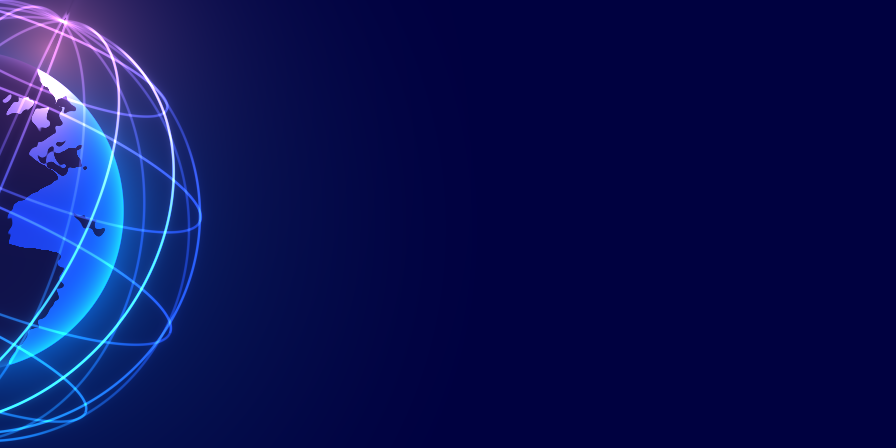
Give the GLSL for this background, as a Shadertoy shader.

```glsl
// A glowing globe at the left edge inside a tilted wire sphere, on deep navy.
// Wire circles are projected 3D circles, drawn as ellipses by distance;
// the continents come from a coastline formula roughened by layered sines.

#define GLOBE_CENTER vec2(-0.083, 0.529)
#define GLOBE_RADIUS 0.359
#define WIRE_CENTER  vec2(-0.047, 0.508)
#define WIRE_RADIUS  0.495
#define WIRE_AXIS    vec2(0.386, 0.922)
#define WIRE_TILT    0.23
#define LINE_WIDTH   0.0027
#define PINK_LIGHT   vec2(0.11, 0.89)
#define NAVY         vec3(0.0, 0.002, 0.25)

float ellipseDistance(vec2 p, vec2 radii) {
    float k = length(p / radii);
    return abs(k * (k - 1.0) / max(length(p / (radii * radii)), 1e-4));
}

float blob(vec2 p, vec2 center, vec2 radii) {
    return (length((p - center) / radii) - 1.0) * min(radii.x, radii.y);
}

float roughness(vec2 p) {
    return sin(p.x * 95.0 + 3.0 * sin(p.y * 70.0))
         + 0.6 * sin(p.y * 190.0 + 2.0 * sin(p.x * 150.0));
}

// Signed distance to land, negative inside.
float landDistance(vec2 p) {
    float y = p.y;
    float africa = smoothstep(0.61, 0.53, y) * smoothstep(0.432, 0.457, y);
    float iberia = exp(-pow((y - 0.66) / 0.035, 2.0));
    float north = smoothstep(0.74, 0.85, y);
    float south = smoothstep(0.36, 0.18, y);
    float coast = 0.135 - 0.11 * africa - 0.07 * iberia - 0.05 * north - 0.11 * south;
    float wobble = 0.005 * roughness(p);
    float land = coast - p.x + wobble;
    // Islands, then the inland seas.
    land = min(land, blob(p, vec2(0.09, 0.735), vec2(0.018, 0.025)) + wobble);
    land = min(land, blob(p, vec2(0.045, 0.765), vec2(0.026, 0.02)) + 1.5 * wobble);
    land = max(land, -blob(p, vec2(0.145, 0.645), vec2(0.038, 0.026)) - 2.0 * wobble);
    land = max(land, -blob(p - vec2(0.0, 0.11 - 0.6 * p.x), vec2(0.195, 0.51), vec2(0.03, 0.013)) - wobble);
    land = max(land, -blob(p, vec2(0.145, 0.765), vec2(0.02, 0.012)) - wobble);
    return land;
}

vec3 background(vec2 p) {
    float haze = 1.0 - smoothstep(0.15, 1.18, length(p - vec2(0.0, 0.47)));
    vec3 color = NAVY + haze * vec3(0.025, 0.085, 0.075);
    return color + vec3(0.62, 0.29, 0.28) * exp(-6.5 * length(p - PINK_LIGHT));
}

vec3 globe(vec3 color, vec2 p, float pixel) {
    vec2 d = p - GLOBE_CENTER;
    float edge = length(d) - GLOBE_RADIUS;
    float pinkLight = exp(-pow(length(p - PINK_LIGHT) / 0.24, 2.0));
    float right = smoothstep(-0.1, 0.25, d.x);
    // Atmosphere outside the globe.
    float air = exp(-max(edge, 0.0) * 13.0) * (1.0 - 0.7 * pinkLight);
    color += air * vec3(0.01, 0.24, 0.4) * (0.45 + 0.55 * right);

    float depth = max(-edge, 0.0);
    float rim = exp(-depth * 32.0);
    vec3 ocean = mix(vec3(0.06, 0.07, 0.29), vec3(0.27, 0.14, 0.36), pinkLight);
    vec3 land = mix(vec3(0.12, 0.24, 0.92), vec3(0.06, 0.46, 0.98), exp(-depth * 13.0));
    land = mix(land, vec3(0.62, 0.46, 0.95), smoothstep(0.53, 0.77, p.y) * smoothstep(0.25, 0.08, p.x));
    land += vec3(0.7, 0.6, 0.5) * exp(-pow(length(p - vec2(0.11, 0.81)) / 0.06, 2.0));
    float landMask = 1.0 - smoothstep(-pixel, pixel, landDistance(p));
    vec3 surface = mix(ocean, land, landMask);
    vec3 rimColor = mix(vec3(0.05, 0.55, 0.85), vec3(0.45, 0.3, 0.5), pinkLight);
    surface += rimColor * rim * (0.4 + 0.35 * right);
    return mix(color, surface, 1.0 - smoothstep(-pixel, pixel, edge));
}

// Core plus soft halo of a line at a distance in canvas units.
float glowLine(float dist, float pixel) {
    return 1.0 - smoothstep(LINE_WIDTH - pixel, LINE_WIDTH + pixel, dist)
         + 0.14 * exp(-dist * 130.0);
}

vec3 wireSphere(vec2 p, float pixel) {
    vec2 d = (p - WIRE_CENTER) / WIRE_RADIUS;
    vec2 q = vec2(dot(d, vec2(WIRE_AXIS.y, -WIRE_AXIS.x)), dot(d, WIRE_AXIS));
    float sinTilt = sin(WIRE_TILT), cosTilt = cos(WIRE_TILT);
    float faint = 0.0, bright = 0.0;

    // Meridians: great circles, seven around a half turn.
    for (int i = 0; i < 7; i++) {
        float lon = radians(2.0 + 180.0 / 7.0 * float(i));
        vec3 normal = vec3(cos(lon), -sin(lon) * sinTilt, -sin(lon) * cosTilt);
        vec2 minorDir = normalize(normal.xy);
        vec2 local = vec2(dot(q, vec2(-minorDir.y, minorDir.x)), dot(q, minorDir));
        float dist = ellipseDistance(local, vec2(1.0, abs(normal.z))) * WIRE_RADIUS;
        float front = smoothstep(-0.04, 0.04, dot(normal.xy, q));
        float line = glowLine(dist, pixel);
        faint += line * mix(0.4, 0.65, front);
        bright += line * front * exp(-pow((lon - 0.78) / 0.38, 2.0));
    }
    // Parallels: circles across the axis.
    for (int i = 0; i < 4; i++) {
        float lat = radians(-39.0 + 31.0 * float(i));
        vec2 local = q - vec2(0.0, sin(lat) * cosTilt);
        float dist = ellipseDistance(local, cos(lat) * vec2(1.0, sinTilt)) * WIRE_RADIUS;
        faint += glowLine(dist, pixel) * mix(0.55, 0.75, step(0.0, local.y));
    }
    float pinkLight = exp(-pow(length(p - PINK_LIGHT) / 0.28, 2.0));
    float inner = 1.0 - smoothstep(0.1, 0.42, p.x);
    vec3 wireColor = mix(vec3(0.16, 0.34, 0.95), vec3(0.12, 0.65, 0.98), inner * smoothstep(0.6, 0.25, p.y));
    wireColor = mix(wireColor, vec3(0.72, 0.42, 0.75), pinkLight);
    vec3 brightColor = mix(vec3(0.25, 0.8, 0.75), vec3(0.75, 0.62, 0.7), smoothstep(0.4, 0.75, p.y));
    return wireColor * faint * 0.85 + brightColor * bright * 0.8;
}

void mainImage(out vec4 fragColor, in vec2 fragCoord) {
    vec2 p = fragCoord / iResolution.y;
    float pixel = 0.75 / iResolution.y;
    vec3 color = globe(background(p), p, pixel) + wireSphere(p, pixel);
    fragColor = vec4(clamp(color, 0.0, 1.0), 1.0);
}
```
